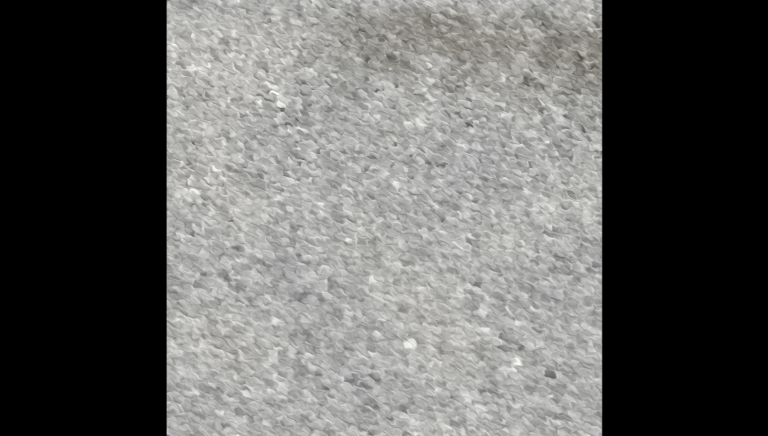
This texture is drawn by a Shadertoy shader. Its source:

```glsl
// Worn grey asphalt on a square panel between two black side bars.
// Soft slanted stones, bent by wrapping gradient noise, blend with streaky
// grain; a damp brownish patch lies near the upper right.

vec3 hash3(vec2 p) {
    vec3 q = fract(p.xyx * vec3(0.1031, 0.1030, 0.0973));
    q += dot(q, q.yxz + 33.33);
    return fract((q.xxy + q.yzz) * q.zyx);
}

float cornerSlope(vec2 corner, vec2 offset, vec2 period) {
    float angle = 6.2832 * hash3(mod(corner, period) + 7.0).x;
    return dot(vec2(cos(angle), sin(angle)), offset);
}

// Gradient noise that repeats after a whole number of cells
float gradientNoise(vec2 uv, vec2 period) {
    vec2 p = uv * period, id = floor(p), f = p - id;
    vec2 u = f * f * f * (f * (f * 6.0 - 15.0) + 10.0);
    vec2 e = vec2(1.0, 0.0);
    float low = mix(cornerSlope(id, f, period),
                    cornerSlope(id + e, f - e, period), u.x);
    float high = mix(cornerSlope(id + e.yx, f - e.yx, period),
                     cornerSlope(id + 1.0, f - 1.0, period), u.x);
    return mix(low, high, u.y);
}

// Blurred stones, each with its own tone, lit from above
float gravel(vec2 uv, vec2 cells) {
    vec2 p = uv * cells, id = floor(p);
    float toneSum = 0.0, weightSum = 0.0;
    for (int y = -1; y <= 1; y++)
    for (int x = -1; x <= 1; x++) {
        vec2 cell = id + vec2(x, y);
        vec3 random = hash3(mod(cell, cells));
        vec2 toCentre = cell + 0.5 + 0.8 * (random.xy - 0.5) - p;
        float weight = exp(-6.0 * dot(toCentre, toCentre));
        float tone = 1.6 * random.z - 0.8 - 0.7 * toCentre.y;
        tone += 0.9 * smoothstep(0.93, 1.0, random.z);
        tone -= 1.1 * (1.0 - smoothstep(0.0, 0.07, random.z));
        toneSum += weight * tone;
        weightSum += weight;
    }
    return toneSum / weightSum;
}

void mainImage(out vec4 fragColor, in vec2 fragCoord) {
    // The panel spans 0..1 both ways, the bars lie outside it
    vec2 canvas = fragCoord / iResolution.xy;
    vec2 panel = vec2((canvas.x - 0.217) / 0.567, canvas.y);

    // Shear slants the grains down to the right; the shift wraps
    vec2 slanted = vec2(panel.x, panel.y + 0.35 * panel.x);

    // Bend the stones so that their outlines turn irregular
    vec2 bent = slanted + vec2(0.012, 0.008) *
        vec2(gradientNoise(slanted, vec2(60.0, 80.0)),
             gradientNoise(slanted + 0.31, vec2(60.0, 80.0)));

    // Coarser stones towards the lower part, periodic in height
    float nearness = 0.5 + 0.5 * cos(6.2832 * (panel.y - 0.2));
    float stones = mix(gravel(bent, vec2(90.0, 120.0)),
                       gravel(bent + 0.37, vec2(54.0, 80.0)),
                       0.25 + 0.45 * nearness);
    float streaks = gradientNoise(bent + 0.13, vec2(40.0, 100.0));
    float grit = gradientNoise(bent + 0.59, vec2(100.0, 160.0));

    // Broad tonal drift and small clumps
    float drift = gradientNoise(panel, vec2(4.0));
    float clumps = gradientNoise(slanted, vec2(14.0, 20.0));
    float value = 0.692 + 0.145 * stones + 0.11 * streaks + 0.11 * grit;
    value += 0.06 * drift + 0.06 * clumps;

    // Damp patch: a ragged band that fades out before the top edge
    float bandCentre = 0.94 - 0.12 * (panel.x - 0.5);
    float fromBand = abs(panel.y - bandCentre) + 0.08 * drift + 0.08 * clumps;
    float damp = 1.0 - smoothstep(0.01, 0.19, fromBand);
    damp *= smoothstep(0.22, 0.55, panel.x);
    damp *= 1.0 - smoothstep(0.95, 1.0, panel.y);

    vec3 colour = value * vec3(1.0, 1.0, 0.988);
    colour -= damp * vec3(0.14, 0.147, 0.165);
    colour += 0.008 * drift * vec3(1.0, 0.0, -1.0);

    // Black bars with a smoothed edge
    float edge = 1.0 / iResolution.x;
    float inside = 0.2835 - abs(canvas.x - 0.5005);
    colour *= smoothstep(-edge, edge, inside);

    fragColor = vec4(clamp(colour, 0.0, 1.0), 1.0);
}
```
